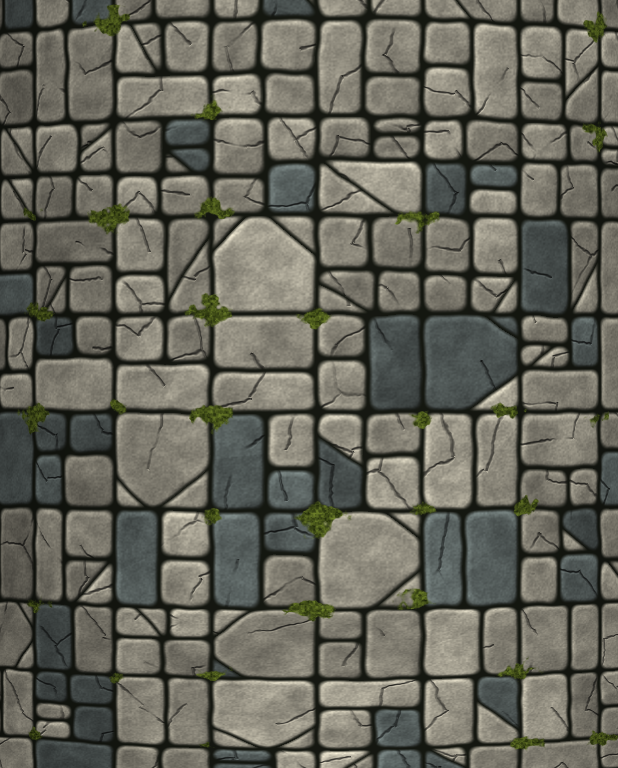
Reproduce this texture procedurally as a WebGL 2 fragment shader.

```glsl
#version 300 es
precision highp float;
// Weathered stone blocks on a bulging wall: a grid of blocks, each split at random
// into rounded stones. Inner edge distance gives a height field that is lit from
// the upper left; facets, cracks, grain and moss are added by formulas and noise.
uniform vec2 u_resolution;
out vec4 fragColor;

float hash(vec2 p) {
  vec3 q = fract(vec3(p.xyx) * 0.1031);
  q += dot(q, q.yzx + 33.33);
  return fract((q.x + q.y) * q.z);
}

float rnd(float id, float k) { return hash(vec2(id * 917.0, k * 13.7 + 3.0)); }

float noise(vec2 p) {
  vec2 i = floor(p), f = fract(p);
  f = f * f * (3.0 - 2.0 * f);
  return mix(mix(hash(i), hash(i + vec2(1, 0)), f.x),
             mix(hash(i + vec2(0, 1)), hash(i + vec2(1, 1)), f.x), f.y);
}

float fbm(vec2 p) {
  float sum = 0.0, amp = 0.5;
  for (int i = 0; i < 4; i++) {
    sum += amp * noise(p);
    p = mat2(1.6, 1.2, -1.2, 1.6) * p + 7.3;
    amp *= 0.5;
  }
  return sum / 0.94;
}

float smin(float a, float b, float k) {
  float h = max(k - abs(a - b), 0.0) / k;
  return min(a, b) - h * h * k * 0.25;
}

// Distance inward from the joint; also gives the stone's id and centre.
float stoneEdge(vec2 g, out float id, out vec2 centre) {
  g += 0.025 * (vec2(noise(g * 5.0), noise(g * 5.0 + 40.0)) - 0.5);
  vec2 cell = floor(g), p = g - cell, lo = vec2(0.0), hi = vec2(1.0);
  id = hash(cell + 57.0);
  bool slab = rnd(id, 1.0) < 0.14;
  bool across = rnd(id, 2.0) < 0.58;
  for (int k = 0; k < 3; k++) {
    float chance = k == 0 ? 1.0 : k == 1 ? (across ? 0.25 : 0.66) : 0.05;
    if (slab || rnd(id, 3.0) > chance) break;
    int axis = across ? 1 : 0;
    float m = mix(lo[axis], hi[axis], mix(0.4, 0.6, rnd(id, 4.0)));
    bool far = p[axis] > m;
    if (far) lo[axis] = m; else hi[axis] = m;
    id = rnd(id, far ? 5.0 : 6.0);
    across = !across;
  }
  vec2 side = min(p - lo, hi - p), mid = 0.5 * (lo + hi);
  float edge = smin(side.x, side.y, 0.11), base = id;
  // Diagonal breaks: two corners of a slab, or one through a smaller stone
  int cuts = slab ? 2 : rnd(base, 7.0) < 0.16 ? 1 : 0;
  for (int k = 0; k < cuts; k++) {
    float n = float(k), turn = floor(rnd(base, 8.0) * 4.0) + n;
    float a = 0.785 + 1.571 * turn + 0.5 * (rnd(base, 9.0 + n) - 0.5);
    float reach = slab ? mix(0.36, 0.48, rnd(base, 11.0 + n)) : 0.12 * rnd(base, 13.0);
    float l = reach - dot(p - mid, vec2(cos(a), sin(a)));
    edge = smin(edge, abs(l) + 0.008, 0.05);
    if (l < 0.0) id = rnd(base, 14.0 + n);
  }
  centre = cell + mid;
  return edge;
}

// Up to three long cracks that fork from one point of the stone.
float crack(vec2 g, vec2 centre, float id) {
  vec2 q = g - centre - 0.3 * (vec2(rnd(id, 20.0), rnd(id, 21.0)) - 0.5);
  float a = 6.283 * rnd(id, 22.0), d = 1.0;
  float wobble = 0.05 * (noise(g * 7.0) - 0.5) + 0.016 * (noise(g * 28.0) - 0.5);
  for (int k = 0; k < 3; k++) {
    vec2 dir = vec2(cos(a), sin(a));
    float ray = dot(q, dir) > 0.0 ? abs(dot(q, vec2(-dir.y, dir.x)) + wobble) : 1.0;
    if (rnd(id, 23.0 + float(k)) < 0.55) d = min(d, ray);
    a += 1.5 + 1.2 * rnd(id, 27.0 + float(k));
  }
  return smoothstep(0.021, 0.0, d) * smoothstep(0.1, 0.5, noise(g * 4.0 + 9.0));
}

float height(vec2 g, out float edge, out float id, out float split) {
  vec2 centre;
  edge = stoneEdge(g, id, centre);
  split = crack(g, centre, id);
  float t = clamp((edge - 0.002) / 0.085, 0.0, 1.0);
  // Two chiselled planes meeting in a ridge or a valley
  float a = 6.283 * rnd(id, 40.0);
  float fold = abs(dot(g - centre, vec2(cos(a), sin(a))) + 0.2 * rnd(id, 41.0) - 0.1);
  float facets = 5.0 * (rnd(id, 42.0) - 0.5) * fold;
  return t * (2.0 - t) + facets - 0.3 * split + 0.35 * fbm(g * 6.0) + 0.05 * noise(g * 45.0);
}

void main() {
  // Wall coordinates: columns round a cylinder, bowed rows, shorter rows below
  vec2 uv = gl_FragCoord.xy / u_resolution;
  float s = clamp((uv.x - 0.513) / 0.598, -0.99, 0.99);
  float down = 0.5 + (0.5 - uv.y) * (1.0 + 0.055 * s * s);
  float row = (down - 0.0234) * 7.79 + 3.18 * max(down - 0.793, 0.0);
  vec2 g = vec2(asin(s) / 0.29, -row);

  float edge, id, split, e2, id2, s2;
  float h = height(g, edge, id, split);
  vec2 slope = vec2(height(g + vec2(0.012, 0), e2, id2, s2),
                    height(g + vec2(0, 0.012), e2, id2, s2)) - h;
  slope = clamp(slope, -0.4, 0.4);
  vec3 normal = normalize(vec3(-slope * 2.4, 1.0));
  float light = max(dot(normal, normalize(vec3(-0.35, 0.6, 0.85))), 0.0) / 0.77;

  // Warm grey and slate stones with stains and grain
  float slate = step(rnd(id, 30.0), 0.25);
  vec3 stone = mix(vec3(0.535, 0.52, 0.47), vec3(0.30, 0.33, 0.325), slate);
  stone *= mix(0.84, 1.12, rnd(id, 31.0)) * mix(0.78, 1.22, fbm(g * 5.0 + 20.0));
  stone *= mix(0.93, 1.07, noise(g * 50.0));
  float body = smoothstep(0.002, 0.045, edge);
  float rim = smoothstep(0.025, 0.05, edge) * smoothstep(0.1, 0.05, edge);
  vec3 color = stone * (0.12 + 0.88 * light) * (1.0 + 0.12 * rim) * (1.0 - 0.5 * split);
  color = mix(vec3(0.075, 0.085, 0.06), color, body);

  // Ragged moss clumps near some of the block corners
  vec2 corner = floor(g + 0.5);
  vec2 away = g - corner - 0.2 * (vec2(hash(corner + 11.0), hash(corner + 17.0)) - 0.5);
  float size = hash(corner + 83.0) < 0.45 ? mix(0.07, 0.21, hash(corner + 31.0)) : -0.4;
  float clump = size - length(away * vec2(0.8, 1.2)) + 0.3 * (fbm(g * 8.0 + 60.0) - 0.5);
  float cover = 0.06 + 0.1 * (noise(g * 16.0) - 0.4);
  float moss = smoothstep(0.0, 0.05, clump) * smoothstep(cover + 0.02, cover - 0.02, edge);
  float tuft = noise(g * 38.0) * 0.6 + noise(g * 75.0) * 0.4;
  color = mix(color, mix(vec3(0.10, 0.13, 0.03), vec3(0.42, 0.49, 0.16), tuft), moss);

  // Falloff towards the turning sides
  color *= 1.08 - 0.4 * s * s + 0.06 * s;
  fragColor = vec4(color, 1.0);
}
```
